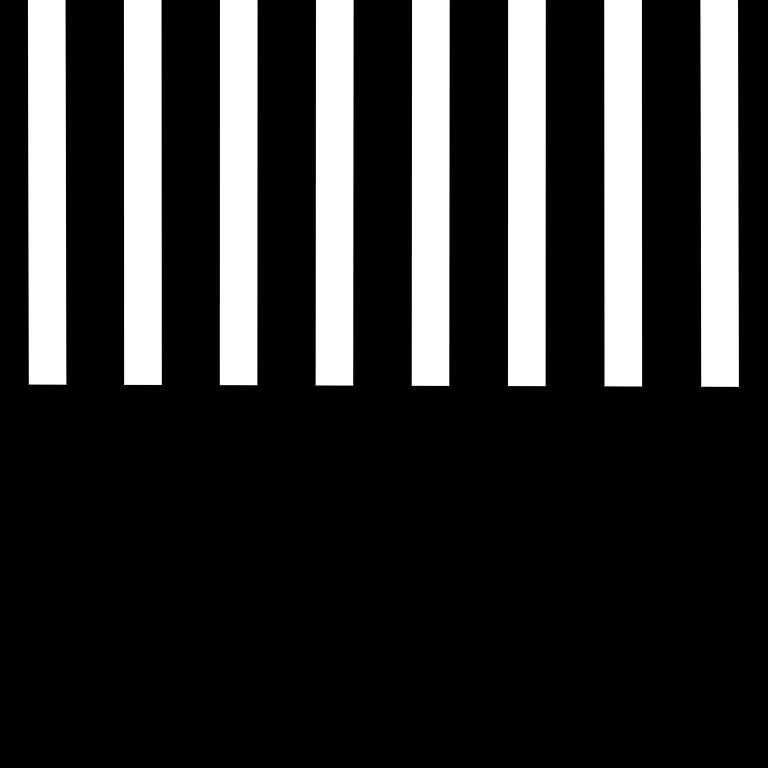
This pattern is drawn by a three.js fragment shader. Its source:

```glsl
// Eight upright white bars hanging from the top edge over a black ground.
varying vec2 vUv;

const vec3 GROUND = vec3(0.0);
const vec3 BAR = vec3(1.0);
const float BAR_COUNT = 8.0;
const float BAR_WIDTH = 0.049;
const float FIRST_CENTER = 0.0614;
const float SPACING = 0.12509;
const float SOFTNESS = 0.0008;

// Coverage of the region where the signed distance is negative.
float fill(float dist) {
  return 1.0 - smoothstep(-SOFTNESS, SOFTNESS, dist);
}

// Centre of a bar: even spacing with a slight sag and lean.
float barCenter(float index, float y) {
  float s = 2.0 * index / (BAR_COUNT - 1.0) - 1.0;
  float sag = -0.001 * (1.0 - s * s);
  float lean = (0.0016 * s * s - 0.0005) * (1.5 - 2.0 * y);
  return FIRST_CENTER + index * SPACING + sag + lean;
}

// Lower ends of the bars, falling slightly to the right.
float lowerEdge(float x) {
  return mix(0.4994, 0.4962, x);
}

// Signed distance to the bar in the current repeat.
float barDistance(vec2 p) {
  float index = clamp(floor(p.x * BAR_COUNT), 0.0, BAR_COUNT - 1.0);
  float side = abs(p.x - barCenter(index, p.y)) - 0.5 * BAR_WIDTH;
  return max(side, lowerEdge(p.x) - p.y);
}

void main() {
  gl_FragColor = vec4(mix(GROUND, BAR, fill(barDistance(vUv))), 1.0);
}
```
